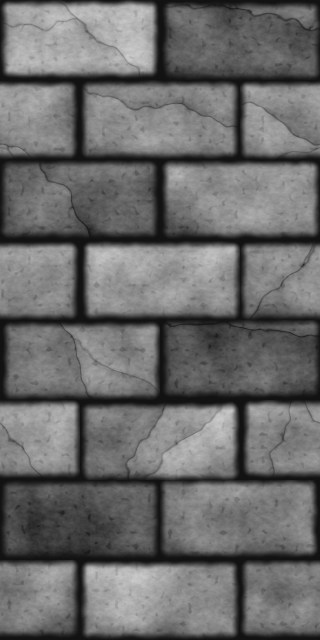
Reproduce this texture procedurally as a Shadertoy shader.

```glsl
// Weathered grey stone blocks in running bond, with soft dark joints and cracks.

const vec2 GRID = vec2(2.0, 8.0);       // blocks across and down
const vec2 BLOCK = vec2(2.0, 1.0);      // block size in block heights
const float JOINT_TONE = 0.07;

// Mean tone of each block, two per course, from the bottom up
const float TONES[16] = float[16](
    0.53, 0.63, 0.34, 0.50, 0.62, 0.52, 0.49, 0.36,
    0.55, 0.67, 0.36, 0.58, 0.57, 0.60, 0.71, 0.39);

float hash(vec2 p) {
    vec3 q = fract(vec3(p.xyx) * 0.1031);
    q += dot(q, q.yzx + 33.33);
    return fract((q.x + q.y) * q.z);
}

vec2 gradient(vec2 cell) {
    float angle = 6.2832 * hash(cell);
    return vec2(cos(angle), sin(angle));
}

float gradientNoise(vec2 p) {
    vec2 i = floor(p), f = fract(p);
    vec2 u = f * f * f * (f * (f * 6.0 - 15.0) + 10.0);
    vec2 e = vec2(0.0, 1.0);
    float low = mix(dot(gradient(i), f),
                    dot(gradient(i + e.yx), f - e.yx), u.x);
    float high = mix(dot(gradient(i + e.xy), f - e.xy),
                     dot(gradient(i + e.yy), f - e.yy), u.x);
    return mix(low, high, u.y);
}

float fbm(vec2 p, int octaves) {
    float sum = 0.0, amp = 1.0;
    for (int i = 0; i < octaves; i++) {
        sum += amp * gradientNoise(p);
        p = mat2(1.6, 1.2, -1.2, 1.6) * p + 7.3;
        amp *= 0.55;
    }
    return sum;
}

float roundedBox(vec2 p, vec2 halfSize, float radius) {
    vec2 q = abs(p) - halfSize + radius;
    return length(max(q, 0.0)) + min(max(q.x, q.y), 0.0) - radius;
}

// Tone change from cracks; each later crack branches off one side of the last
float cracks(vec2 p, vec2 seed, float pixel) {
    float change = 0.0;
    float mask = step(0.36, hash(seed + 4.7));
    for (int i = 0; i < 3; i++) {
        vec2 key = seed + 11.0 * float(i);
        float angle = 6.2832 * hash(key + 1.3);
        vec2 normal = vec2(cos(angle), sin(angle));
        float offset = 0.8 * hash(key + 2.9) - 0.3;
        float d = dot(p, normal) - offset + 0.16 * fbm(p * 1.8 + key, 3);
        float side = smoothstep(-pixel, pixel, d);
        float width = max(0.013, 0.7 * pixel);
        float fissure = exp(-d * d / (width * width));
        float shade = 0.15 * exp(-abs(d) * 16.0);
        float facet = 0.22 * (hash(key + 5.1) - 0.4) * side * exp(-max(d, 0.0));
        change += mask * (facet - 0.13 * fissure - 0.4 * shade);
        mask *= side * 0.85;
    }
    return change;
}

// Broad stains, fine grain and small dark pits
float surface(vec2 p, vec2 seed) {
    float stains = 0.16 * fbm(p * 1.3 + seed, 3);
    float grain = 0.065 * fbm(p * vec2(11.0, 15.0) + seed, 3);
    float pits = smoothstep(0.24, 0.52, gradientNoise(p * 12.0 + seed * 1.7));
    float patches = smoothstep(-0.1, 0.4, fbm(p * 0.9 + seed * 2.3, 2));
    return stains + grain - 0.085 * pits - 0.09 * patches;
}

void mainImage(out vec4 fragColor, in vec2 fragCoord) {
    vec2 uv = fragCoord / iResolution.xy;
    float pixel = GRID.y / iResolution.y;

    // Running bond: even courses shift by half a block
    vec2 grid = uv * GRID;
    float course = floor(grid.y);
    grid.x += 0.5 * (1.0 - mod(course, 2.0));
    vec2 id = vec2(mod(floor(grid.x), GRID.x), course);
    vec2 p = (fract(grid) - 0.5) * BLOCK;
    vec2 seed = id * vec2(17.0, 9.0) + 23.0;

    // Slightly uneven block outline
    vec2 nudge = 0.05 * vec2(hash(seed), hash(seed + 3.1)) - 0.025;
    float wobble = 0.022 * fbm(p * 4.0 + seed, 2);
    float inside = wobble - roundedBox(p - nudge, BLOCK * 0.5 - 0.015, 0.1);

    // Stone tone with light gathered along the upper edge
    float tone = TONES[int(id.y) * 2 + int(id.x)];
    tone += surface(p, seed) + cracks(p, seed, pixel);
    tone += 0.09 * smoothstep(0.1, 0.45, p.y) + 0.035 * p.x * hash(seed + 8.0);
    tone -= 0.07 * smoothstep(0.2, 0.5, -p.y);
    tone = clamp(tone, 0.12, 0.86);

    // Soft joint shadow
    float light = smoothstep(-0.015, 0.1, inside);
    light *= mix(0.88, 1.0, smoothstep(0.05, 0.22, inside));
    fragColor = vec4(vec3(mix(JOINT_TONE, tone, light)), 1.0);
}
```
